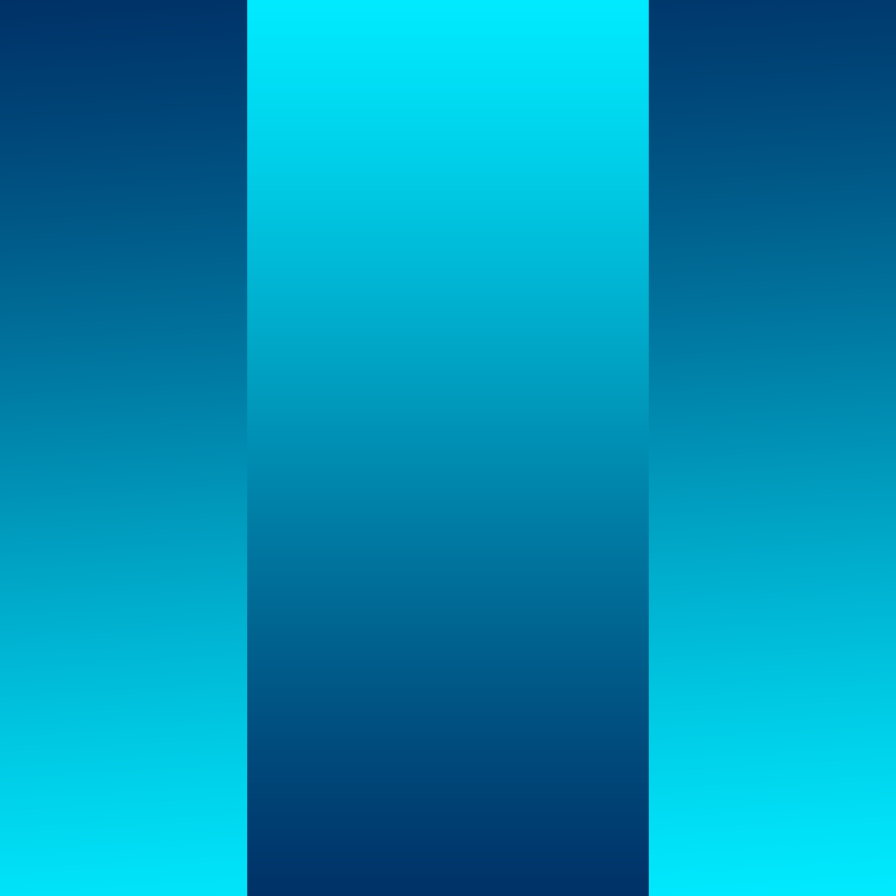
This background is drawn by a Shadertoy shader. Its source:

```glsl
// Navy to cyan ramp, slightly eased towards both ends
vec3 oceanRamp(float t) {
    t = clamp(t, 0.0, 1.0);
    float eased = mix(t, smoothstep(0.0, 1.0, t), 0.3);
    return mix(vec3(0.0, 0.195, 0.405), vec3(0.0, 0.92, 1.0), eased);
}

void mainImage(out vec4 fragColor, in vec2 fragCoord) {
    vec2 uv = fragCoord / iResolution.xy;
    float pixel = 1.0 / iResolution.x;

    // Backdrop: bright at the bottom, with a slight tilt
    vec3 backdrop = oceanRamp((1.0 - uv.y + 0.06 * uv.x) / 1.06);

    // Central panel: the same ramp, upside down
    vec3 panel = oceanRamp(uv.y);
    float edgeDistance = abs(uv.x - 0.5) - 0.224;
    float panelMask = 1.0 - smoothstep(-0.5 * pixel, 0.5 * pixel, edgeDistance);

    fragColor = vec4(mix(backdrop, panel, panelMask), 1.0);
}
```
